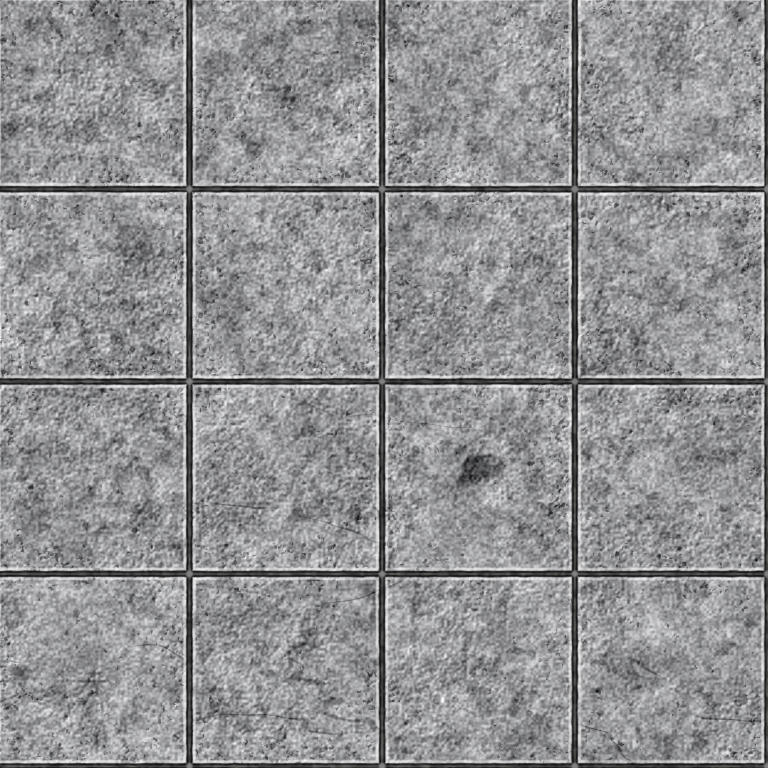
Write a three.js fragment shader that draws this texture.

```glsl
varying vec2 vUv;

const float TILES = 4.0;
const vec2 PITCH = vec2(0.2509, 0.2505);
const vec2 JOINT_START = vec2(-0.0042, 0.0022);
const float JOINT_HALF = 0.0039;
const float RIM_CENTER = 0.0062;
const float RIM_WIDTH = 0.0033;
const float OUTER_TRIM = 0.003;
const float SOFT = 0.0012;
const float PIT_GRID = 170.0;
const vec2 STAIN_CENTER = vec2(0.627, 0.388);
const vec3 STONE = vec3(0.622, 0.624, 0.630);
const vec3 RIM = vec3(0.86, 0.86, 0.865);
const vec3 JOINT_DARK = vec3(0.12, 0.12, 0.12);
const vec3 JOINT_CORE = vec3(0.38, 0.38, 0.375);
const vec3 JUNCTION = vec3(0.50, 0.50, 0.50);

float hash(vec2 p) {
  vec3 q = fract(p.xyx * 0.1031);
  q += dot(q, q.yzx + 33.33);
  return fract((q.x + q.y) * q.z);
}

float noise(vec2 p) {
  vec2 i = floor(p), f = fract(p);
  f = f * f * (3.0 - 2.0 * f);
  return mix(mix(hash(i), hash(i + vec2(1.0, 0.0)), f.x),
             mix(hash(i + vec2(0.0, 1.0)), hash(i + 1.0), f.x), f.y);
}

float fbm(vec2 p) {
  float sum = 0.0, amp = 0.533;
  for (int i = 0; i < 4; i++) {
    sum += amp * noise(p);
    p = mat2(1.6, 1.2, -1.2, 1.6) * p + 7.3;
    amp *= 0.5;
  }
  return sum;
}

float relief(vec2 p) {
  return 0.5 * noise(p * 140.0) + 0.5 * noise(p * 270.0 + 4.7);
}

// Small ragged pores, denser toward the tile rim
float pits(vec2 p, float density) {
  vec2 g = p * PIT_GRID + 0.9 * vec2(noise(p * 260.0), noise(p * 260.0 + 17.0));
  vec2 cell = floor(g);
  float dark = 0.0;
  for (int y = -1; y <= 1; y++) {
    for (int x = -1; x <= 1; x++) {
      vec2 c = cell + vec2(float(x), float(y));
      vec2 center = c + vec2(hash(c + 11.0), hash(c + 37.0));
      float radius = mix(0.3, 0.75, hash(c + 71.0));
      float spot = 1.0 - smoothstep(radius * 0.3, radius, length(g - center));
      dark = max(dark, spot * step(hash(c + 5.0), density));
    }
  }
  return dark;
}

// Slanted crescent blot with a darker upper edge
float stain(vec2 p, vec2 size, float angle) {
  float c = cos(angle), s = sin(angle);
  vec2 q = vec2(c * p.x + s * p.y, c * p.y - s * p.x) / size;
  q.y += 0.55 * q.x * q.x - 0.25;
  q += 0.8 * (vec2(fbm(p * 50.0 + 3.0), fbm(p * 50.0 + 19.0)) - 0.5);
  return (1.0 - smoothstep(0.75, 1.0, length(q))) * mix(0.5, 1.0, smoothstep(-0.4, 0.7, q.y));
}

void main() {
  // Tile grid and distance to the nearest joints
  vec2 uv = vUv;
  vec2 wobble = vec2(noise(uv * 85.0), noise(uv * 85.0 + 41.0)) - 0.5;
  vec2 p = (uv - JOINT_START) / PITCH;
  vec2 tile = floor(p), line = floor(p + 0.5);
  vec2 d = abs(p - line) * PITCH + wobble * 0.0009;
  d += OUTER_TRIM * vec2(step(line.x, 0.5), step(TILES - 0.5, line.y));
  float edge = min(d.x, d.y);
  vec2 s = uv + tile * 3.71;
  float lower = 1.0 - smoothstep(0.42, 0.52, uv.y);

  // Faint mottling under fine lit grain
  float tone = 0.12 * (fbm(s * 10.0) - 0.5) + 0.30 * (fbm(s * 52.0) - 0.5);
  tone += 0.26 * (noise(s * 310.0) - 0.5) + 0.02 * (hash(tile + 2.0) - 0.5);
  float rough = mix(0.22, 0.46, smoothstep(0.35, 0.65, fbm(s * 11.0 + 23.0)));
  tone += rough * (relief(s) - relief(s + vec2(-0.0019, 0.0019)));
  tone -= 0.06 * smoothstep(0.52, 0.62, fbm(s * 24.0 + 9.0));
  tone -= 0.13 * smoothstep(0.60, 0.74, fbm(s * 80.0 + 15.0));

  // Pores with a lit lip
  float density = mix(0.03, 0.24, 1.0 - smoothstep(0.010, 0.05, edge));
  density *= smoothstep(0.30, 0.65, noise(s * 23.0)) * 1.5;
  float pore = pits(s, density);
  tone += 0.06 * pits(s + vec2(-0.0016, 0.0016), density) * (1.0 - pore) - 0.22 * pore;

  // Broken hairline cracks across the lower rows
  float vein = abs(fbm(uv * vec2(3.2, 8.0) + 13.0) - 0.5);
  float crackMask = lower * smoothstep(0.50, 0.66, noise(uv * 10.0 + 5.0));
  float crackWidth = mix(0.006, 0.016, noise(uv * 60.0));
  tone -= 0.18 * crackMask * (1.0 - smoothstep(0.001, crackWidth, vein));

  // One large blot and scattered small ones
  tone -= 0.25 * stain(uv - STAIN_CENTER, vec2(0.038, 0.019), 0.42);
  vec2 home = (tile + 0.25 + 0.5 * vec2(hash(tile + 3.0), hash(tile + 8.0))) * PITCH + JOINT_START;
  float blot = stain(uv - home, vec2(0.032, 0.009), 1.6 * hash(tile + 6.0) - 0.6);
  tone -= 0.13 * lower * step(0.4, hash(tile + 14.0)) * blot;
  vec3 color = STONE + tone;

  // Worn pale bevel
  float rim = 1.0 - smoothstep(0.1 * RIM_WIDTH, RIM_WIDTH, abs(edge - RIM_CENTER));
  float wear = mix(0.5, 1.0, smoothstep(0.2, 0.6, noise(uv * 48.0 + 31.0)));
  color = mix(color, RIM + 0.4 * tone, rim * wear);

  // Recessed joint with a grey core and pale crossings
  float core = 1.0 - smoothstep(0.0004, 0.0024, edge);
  vec3 joint = mix(JOINT_DARK, JOINT_CORE, core * mix(0.35, 1.0, noise(uv * 70.0)));
  joint += 0.12 * (noise(uv * 210.0) - 0.5);
  float crossing = 1.0 - smoothstep(0.002, 0.0065, length(d));
  joint = mix(joint, JUNCTION, crossing);
  color = mix(joint, color, smoothstep(JOINT_HALF - SOFT, JOINT_HALF + SOFT, edge));

  gl_FragColor = vec4(clamp(color, 0.0, 1.0), 1.0);
}
```
